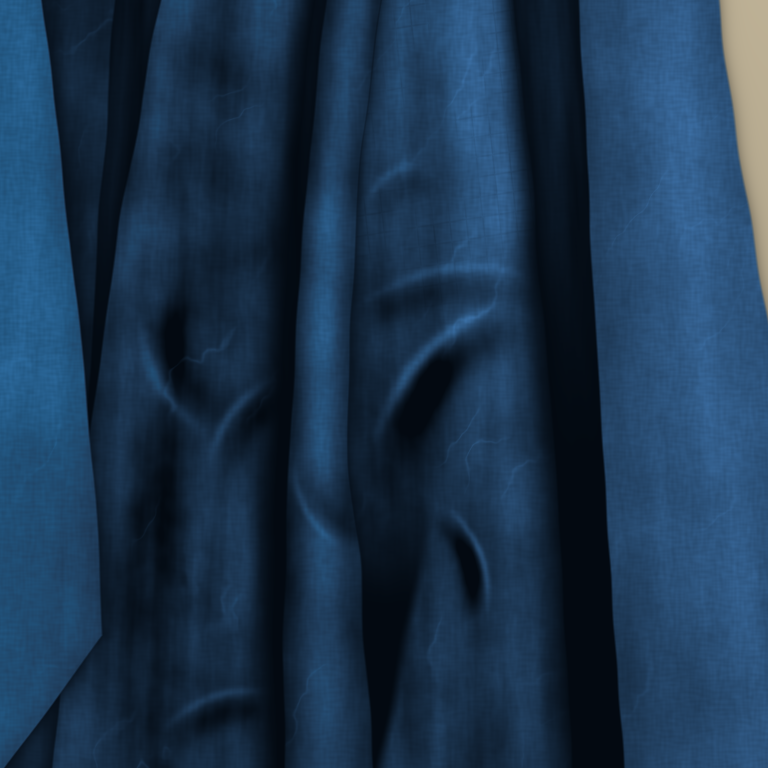
Reproduce this texture procedurally as a three.js fragment shader.

```glsl
// Draws hanging folds of blue silk with dark gaps, creases and a sliver of beige wall.
varying vec2 vUv;

vec2 hashDirection(vec2 cell) {
  float angle = 6.2832 * fract(sin(dot(cell, vec2(127.1, 311.7))) * 43758.5);
  return vec2(cos(angle), sin(angle));
}

float gradientNoise(vec2 p) {
  vec2 i = floor(p), f = fract(p);
  vec2 s = f * f * f * (f * (f * 6.0 - 15.0) + 10.0);
  vec2 e = vec2(1.0, 0.0);
  float low = mix(dot(hashDirection(i), f), dot(hashDirection(i + e), f - e), s.x);
  float high = mix(dot(hashDirection(i + e.yx), f - e.yx), dot(hashDirection(i + 1.0), f - 1.0), s.x);
  return mix(low, high, s.y);
}

float fbm(vec2 p) {
  float sum = 0.0, amplitude = 1.0;
  for (int i = 0; i < 4; i++) {
    sum += amplitude * gradientNoise(p);
    p = p * 2.03 + 17.3;
    amplitude *= 0.5;
  }
  return sum;
}

float bump(float x, float center, float width) {
  float d = (x - center) / width;
  return exp(-d * d);
}

// Edge of a fold: a parabola in the distance t below the top
float edge(float t, float start, float slope, float bend) {
  return start + t * (slope + bend * t);
}

// A lit ridge from a to b with a soft shadow beside it
float crease(vec2 p, vec2 a, vec2 b, float width) {
  vec2 d = b - a;
  float h = clamp(dot(p - a, d) / dot(d, d), 0.0, 1.0);
  float bow = 0.12 * length(d) * sin(3.1416 * h);
  float side = (dot(p - a, normalize(vec2(-d.y, d.x))) + bow) / width;
  return sin(3.1416 * h) * (bump(side, 0.0, 0.35) - 1.1 * bump(side, 1.4, 1.0));
}

// Lays one fold over the light so far, with a contact shadow around it
void drape(inout float light, float x, float left, float right, float shade) {
  float outside = max(left - x, x - right);
  light *= 1.0 - 0.65 * exp(-max(outside, 0.0) * 70.0);
  light = mix(light, shade, smoothstep(0.002, -0.002, outside));
}

void main() {
  float t = 1.0 - vUv.y;
  vec2 p = vec2(vUv.x, t);
  float x = p.x + 0.005 * gradientNoise(p * vec2(5.0, 9.0));

  // Cloth relief: long streaks, soft rumples, thin wrinkles and weave
  float fan = (p.x - 0.45) / (1.0 + 0.2 * t);
  float streak = fbm(vec2(fan * 24.0, t * 2.2));
  float rumple = fbm(vec2(p.x * 9.0 + t * 3.0, t * 8.0 - p.x * 4.0));
  vec2 warped = p * vec2(8.0, 7.0) + vec2(t * 4.0, p.x * 5.0) + 0.5 * rumple;
  float wrinkle = bump(gradientNoise(warped + 31.0), 0.0, 0.035) * smoothstep(-0.1, 0.4, gradientNoise(p * 9.0 + 5.0));
  float weave = gradientNoise(p * vec2(240.0, 50.0)) + gradientNoise(p * vec2(60.0, 260.0));
  float relief = 0.16 * streak + 0.15 * rumple + 0.1 * wrinkle;

  // Gap at the back, then the dim cloth behind the left panel
  float light = 0.22 * smoothstep(0.65, 0.0, t) * (0.8 + streak);
  drape(light, x, -1.0, edge(t, 0.15, -0.07, 0.0), 0.25 + relief);

  // Wide dull fold with a lit left flank
  float left = edge(t, 0.21, -0.2, 0.06);
  float right = edge(t, 0.41, -0.13, 0.08);
  float u = (x - left) / (right - left);
  float shade = 0.24 + 0.28 * bump(u, 0.13, 0.16) + 0.2 * bump(u, 0.68, 0.18) + 0.14 * smoothstep(0.3, 0.0, t);
  shade -= 0.2 * bump(u, 0.38, 0.13) * smoothstep(0.35, 0.7, t);
  shade += 0.3 * crease(p, vec2(0.27, 0.57), vec2(0.18, 0.4), 0.025);
  shade += 0.3 * crease(p, vec2(0.27, 0.61), vec2(0.36, 0.49), 0.02);
  shade += 0.25 * crease(p, vec2(0.21, 0.95), vec2(0.36, 0.9), 0.018);
  drape(light, x, left, right, (shade + 1.4 * relief) * smoothstep(1.04, 0.82, u));

  // Broad creased fold, drawn before the narrow one that overlaps it
  float seam = edge(t, 0.495, -0.14, 0.12) + 0.012 * smoothstep(0.6, 0.75, t);
  right = edge(t, 0.67, 0.1, -0.025);
  u = (x - seam) / (right - seam);
  shade = 0.42 + 0.26 * smoothstep(0.4, 0.0, t) + 0.3 * bump(u, 0.7, 0.22) * smoothstep(1.0, 0.3, t);
  shade -= 0.2 * bump(u, 0.25, 0.3) * bump(t, 0.62, 0.16);
  shade += 0.5 * crease(p, vec2(0.485, 0.58), vec2(0.66, 0.39), 0.026);
  shade += 0.22 * crease(p, vec2(0.46, 0.4), vec2(0.7, 0.36), 0.02);
  shade += 0.2 * crease(p, vec2(0.47, 0.27), vec2(0.55, 0.21), 0.018);
  shade += 0.45 * crease(p, vec2(0.585, 0.66), vec2(0.635, 0.8), 0.014);
  vec2 thread = abs(fract(p * vec2(46.0, 38.0) + vec2(-t * 5.0, p.x * 6.0)) - 0.5);
  float threads = smoothstep(0.09, 0.0, min(thread.x, thread.y));
  shade -= 0.07 * threads * smoothstep(0.5, 0.2, t) * smoothstep(-0.2, 0.3, rumple);
  drape(light, x, seam, right, (shade + 1.2 * relief) * smoothstep(1.05, 0.83, u));

  // Black pit that opens between the two middle folds
  float pitEdge = 0.548 - 0.2 * (t - 0.75);
  light *= 1.0 - smoothstep(0.62, 0.8, t) * smoothstep(pitEdge + 0.006, pitEdge - 0.012, x) * smoothstep(0.4, 0.44, x);

  // Narrow tubular fold
  left = edge(t, 0.425, -0.12, 0.065);
  u = (x - left) / (seam - left);
  shade = 0.18 + 0.52 * bump(u, 0.5, 0.36) + 0.12 * bump(t, 0.4, 0.2) - 0.1 * smoothstep(0.55, 1.0, t);
  shade += 0.25 * crease(p, vec2(0.45, 0.72), vec2(0.38, 0.6), 0.016);
  drape(light, x, left, seam, shade + relief);

  // Smooth bright fold on the right
  left = edge(t, 0.755, 0.04, 0.018);
  float wallEdge = edge(t, 0.935, 0.12, 0.08);
  u = (x - left) / (wallEdge - left);
  shade = 0.6 + 0.18 * smoothstep(0.0, 0.3, u) + 0.16 * bump(u, 0.6, 0.2) - 0.16 * smoothstep(0.65, 1.0, t);
  drape(light, x, left, 2.0, shade + 0.7 * relief);

  // Bright left panel with its slanted hem
  right = min(edge(t, 0.055, 0.13, -0.04), 0.133 - 0.75 * (t - 0.83));
  shade = 0.93 - 0.2 * smoothstep(0.5, 0.64, t) - 0.14 * smoothstep(-0.04, 0.0, x - right);
  drape(light, x, -1.0, right, shade + 0.6 * relief);

  // Cloth colour, with cyan on the lightest parts, then the wall
  light = clamp(light * (1.0 + 0.09 * weave), 0.0, 1.25);
  vec3 cloth = mix(vec3(0.01, 0.035, 0.065), vec3(0.21, 0.39, 0.58), light);
  cloth.r -= 0.05 * smoothstep(0.5, 0.9, light) * smoothstep(0.75, 0.1, p.x);
  vec3 wall = vec3(0.76, 0.71, 0.60) * (0.97 + 0.1 * (p.x - 0.95) - 0.12 * t);
  wall *= 1.0 - 0.3 * exp(-max(x - wallEdge, 0.0) * 130.0);
  gl_FragColor = vec4(mix(cloth, wall, smoothstep(-0.002, 0.003, x - wallEdge)), 1.0);
}
```
